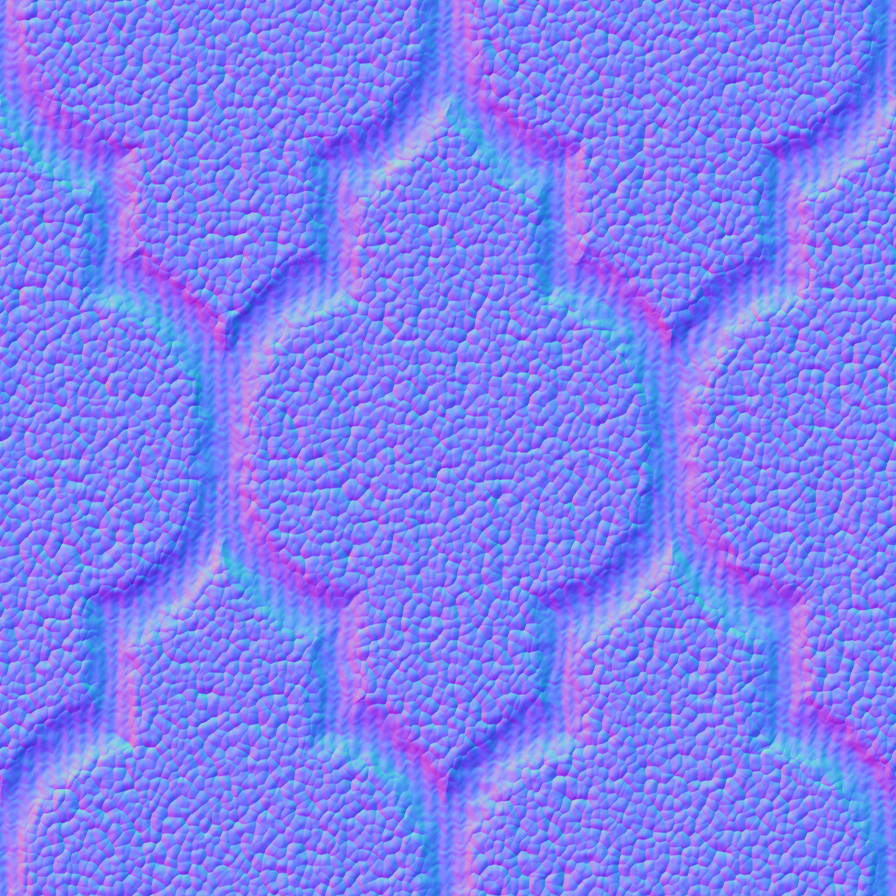
This texture map is drawn by a Shadertoy shader. Its source:

```glsl
// Tangent-space normal map of a tufted carpet with raised lantern tiles and ribbed channels.
#define REPEATS vec2(2.0, 1.0)   // tiles across and down, with a second half-shifted set
#define BODY vec2(0.224, 0.167)  // half size of the round belly
#define BODY_RADIUS 0.137
#define NECK 0.102               // half width of the neck
#define SHOULDER 0.284           // height where the neck starts to taper
#define TIP 0.091                // height of the flared point above the shoulder
#define PILE_HEIGHT 0.0125
#define GRAIN_CELLS vec2(100.0, 84.0)
#define GRAIN_HEIGHT 0.0046
#define RIBS 64.0
#define RIB_HEIGHT 0.0006
#define SAMPLE_STEP 0.0009

const float TAU = 6.28319;

// Integer hash giving two values from 0 to 1
vec2 hash2(vec2 cell) {
    const uint MUL = 1664525u;
    uvec2 v = uvec2(cell) * MUL + 1013904223u;
    v.x += v.y * MUL;
    v.y += v.x * MUL;
    v ^= v >> 16u;
    v.x += v.y * MUL;
    v.y += v.x * MUL;
    v ^= v >> 16u;
    return vec2(v & 0xffffu) / 65535.0;
}

// Value noise that wraps after the given number of cells
vec2 noise2(vec2 p, vec2 cells) {
    p *= cells;
    vec2 i = floor(p), f = fract(p);
    f = f * f * (3.0 - 2.0 * f);
    vec2 a = hash2(mod(i, cells));
    vec2 b = hash2(mod(i + vec2(1.0, 0.0), cells));
    vec2 c = hash2(mod(i + vec2(0.0, 1.0), cells));
    vec2 d = hash2(mod(i + 1.0, cells));
    return mix(mix(a, b, f.x), mix(c, d, f.x), f.y);
}

// Squared distance to the nearest scattered tuft
float tufts(vec2 p) {
    p *= GRAIN_CELLS;
    vec2 i = floor(p), f = fract(p);
    float nearest = 4.0;
    for (int y = -1; y <= 1; y++)
    for (int x = -1; x <= 1; x++) {
        vec2 o = vec2(x, y);
        vec2 r = o + hash2(mod(i + o, GRAIN_CELLS)) - f;
        nearest = min(nearest, dot(r, r));
    }
    return nearest;
}

// Signed distance to one lantern: rounded belly joined with a pointed neck
float lantern(vec2 p) {
    p = abs(p);
    vec2 q = p - BODY + BODY_RADIUS;
    float belly = length(max(q, 0.0)) + min(max(q.x, q.y), 0.0) - BODY_RADIUS;
    float taper = SHOULDER + TIP * pow(max(1.0 - p.x / NECK, 0.0), 1.5);
    vec2 n = vec2(p.x - NECK, (p.y - taper) * 0.75);
    float neck = min(max(n.x, n.y), 0.0) + length(max(n, 0.0));
    return min(belly, neck);
}

// Both half-shifted sets of lanterns
float lattice(vec2 p) {
    vec2 period = 1.0 / REPEATS;
    vec2 a = mod(p - 0.5 + 0.5 * period, period) - 0.5 * period;
    vec2 b = mod(p - 0.5, period) - 0.5 * period;
    return min(lantern(a), lantern(b));
}

float carpetHeight(vec2 p) {
    vec2 warp = noise2(p, vec2(70.0)) - 0.5;
    vec2 fine = noise2(p, vec2(170.0, 150.0));

    // Raised tile with a frayed edge
    float d = lattice(p + 0.007 * warp);
    float pile = 1.0 - smoothstep(-0.014, 0.023, d);
    float tile = 1.0 - smoothstep(-0.006, 0.010, d);

    // Cut pile: domed tufts, fine fuzz and uneven vertical rows
    float grain = -GRAIN_HEIGHT * tufts(p + 0.005 * warp);
    grain += 0.0014 * fine.x + 0.0026 * noise2(p, vec2(46.0, 5.0)).x;

    // Channel: wavering vertical ribs crossed by slanted threads
    float phase = TAU * (RIBS * p.x + 0.9 * noise2(p, vec2(18.0, 26.0)).x);
    float thread = TAU * 92.0 * p.y + 1.6 * sin(phase) + 5.0 * warp.y;
    float ribs = RIB_HEIGHT * (sin(phase) + 0.28 * sin(thread)) + 0.0007 * fine.y;
    ribs += 0.22 * grain;

    return PILE_HEIGHT * pile + mix(ribs, grain, tile);
}

void mainImage(out vec4 fragColor, in vec2 fragCoord) {
    vec2 uv = fragCoord / iResolution.xy;
    vec2 e = vec2(SAMPLE_STEP, 0.0);
    vec2 slope = vec2(carpetHeight(uv + e.xy) - carpetHeight(uv - e.xy),
                      carpetHeight(uv + e.yx) - carpetHeight(uv - e.yx)) / (2.0 * SAMPLE_STEP);
    // Red rises with the slope to the right, green with the slope downward
    vec3 normal = normalize(vec3(slope.x, -slope.y, 1.0));
    fragColor = vec4(0.5 + 0.5 * normal, 1.0);
}
```
